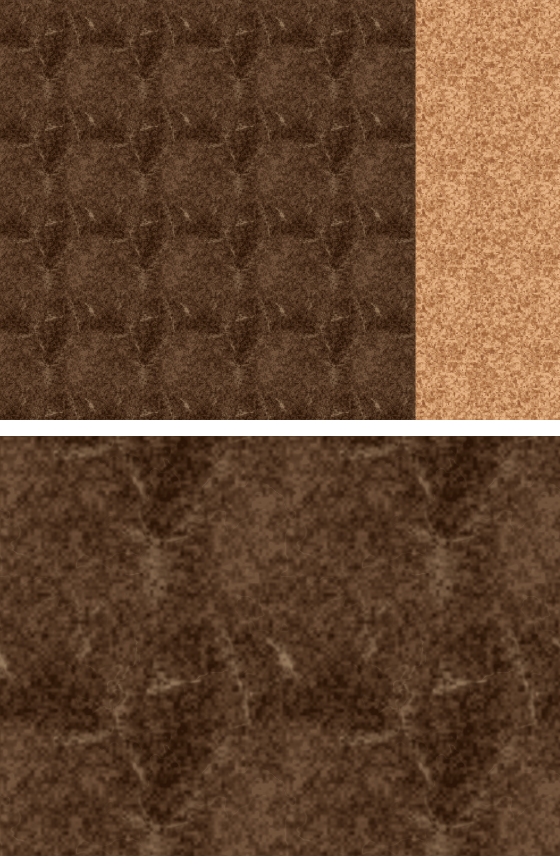
Top: the whole. Bottom: its middle third, enlarged.
Reproduce this texture procedurally as a Shadertoy shader.

```glsl
#define TILE 0.2270
#define SPLIT 0.742
#define VEIN_GAIN 0.62
#define GRAIN_GAIN 1.7
#define CLOUD_GAIN 1.25
#define MARBLE_DARK vec3(0.215, 0.120, 0.055)
#define MARBLE_MID vec3(0.385, 0.270, 0.185)
#define MARBLE_PALE vec3(0.640, 0.530, 0.410)
#define CORK_LIGHT vec3(0.870, 0.670, 0.490)
#define CORK_DARK vec3(0.660, 0.430, 0.260)
#define CORK_SPECK vec3(0.520, 0.290, 0.150)

float hash(vec2 p) {
    vec3 h = fract(vec3(p.xyx) * 0.1031);
    h += dot(h, h.yzx + 33.33);
    return fract((h.x + h.y) * h.z);
}

// Value noise that wraps after "period" cells across one tile
float noise(vec2 uv, float period, float seed) {
    vec2 p = uv * period, cell = floor(p), f = fract(p);
    f = f * f * (3.0 - 2.0 * f);
    vec2 lo = mod(cell, period) + seed;
    vec2 hi = mod(cell + 1.0, period) + seed;
    return mix(mix(hash(lo), hash(vec2(hi.x, lo.y)), f.x),
               mix(hash(vec2(lo.x, hi.y)), hash(hi), f.x), f.y);
}

float fbm(vec2 uv, float period, float seed) {
    float sum = 0.0, weight = 0.5;
    for (int i = 0; i < 4; i++) {
        sum += weight * noise(uv, period, seed);
        period *= 2.0;
        weight *= 0.55;
    }
    return sum / 1.01;
}

// Soft streak from a to b, wrapped around the tile
float streak(vec2 uv, vec2 a, vec2 b, float width) {
    vec2 along = 0.5 * (b - a);
    vec2 p = fract(uv - 0.5 * (a + b) + 0.5) - 0.5;
    float t = clamp(dot(p, along) / dot(along, along), -1.0, 1.0);
    float d = length(p - along * t) / (width * (1.0 - 0.5 * t * t));
    return exp(-d * d);
}

// Soft round area, wrapped around the tile
float blob(vec2 uv, vec2 center, vec2 radius) {
    vec2 p = (fract(uv - center + 0.5) - 0.5) / radius;
    return exp(-dot(p, p));
}

float mainVeins(vec2 p) {
    // Long cracks
    float v = 0.75 * streak(p, vec2(0.70, 0.16), vec2(0.83, 0.46), 0.020);
    v = max(v, 0.45 * streak(p, vec2(0.83, 0.46), vec2(0.57, 0.85), 0.016));
    v = max(v, 0.55 * streak(p, vec2(0.39, 0.34), vec2(0.42, 0.64), 0.014));
    v = max(v, 0.60 * streak(p, vec2(0.42, 0.62), vec2(0.49, 0.83), 0.014));
    v = max(v, 0.65 * streak(p, vec2(0.39, 0.82), vec2(0.59, 0.82), 0.015));
    // Pale patches
    v = max(v, 0.60 * streak(p, vec2(0.48, 0.84), vec2(0.51, 1.03), 0.050));
    v = max(v, 1.00 * streak(p, vec2(0.90, 0.20), vec2(0.99, 0.27), 0.034));
    v = max(v, 0.65 * streak(p, vec2(0.98, 0.27), vec2(0.84, 0.38), 0.018));
    v = max(v, 0.85 * streak(p, vec2(0.45, 0.34), vec2(0.64, 0.31), 0.026));
    v = max(v, 0.80 * streak(p, vec2(0.13, 0.54), vec2(0.38, 0.51), 0.020));
    return max(v, 0.55 * streak(p, vec2(0.22, 0.21), vec2(0.30, 0.06), 0.020));
}

vec3 marble(vec2 uv) {
    vec2 warp = vec2(fbm(uv, 8.0, 11.0), fbm(uv, 8.0, 47.0)) - 0.5;
    vec2 p = uv + 0.14 * warp;
    float cloud = fbm(p, 5.0, 3.0) - 0.5;
    float grain = 0.5 * (noise(uv, 42.0, 19.0) + noise(uv, 84.0, 71.0)) - 0.5;
    float tone = 0.50 + CLOUD_GAIN * cloud + GRAIN_GAIN * grain;
    // Broad brown and dark areas
    tone += 0.32 * blob(p, vec2(0.80, 0.78), vec2(0.22, 0.34));
    tone -= 0.38 * blob(p, vec2(0.56, 0.56), vec2(0.17, 0.23));
    tone -= 0.18 * blob(p, vec2(0.20, 0.34), vec2(0.22, 0.16));
    vec3 color = mix(MARBLE_DARK, MARBLE_MID, clamp(tone, -0.25, 1.35));
    // Hairline network
    float ridge = abs(fbm(p, 6.0, 29.0) - 0.5);
    float hair = exp(-ridge * ridge * 2600.0) * noise(uv, 9.0, 53.0);
    float veins = max(mainVeins(p), 0.38 * hair);
    veins *= clamp(0.85 + 1.3 * grain + cloud, 0.25, 1.25);
    return mix(color, MARBLE_PALE, clamp(VEIN_GAIN * veins, 0.0, 0.85));
}

vec3 cork(vec2 uv) {
    float coarse = noise(uv, 38.0, 5.0);
    float fine = noise(uv, 76.0, 37.0);
    float shade = 0.42 + 1.15 * (coarse - 0.5) + 0.85 * (fine - 0.5);
    shade += 0.35 * (fbm(uv, 6.0, 83.0) - 0.5);
    vec3 color = mix(CORK_LIGHT, CORK_DARK, clamp(shade, -0.1, 1.1));
    float speck = smoothstep(0.76, 0.92, noise(uv, 34.0, 61.0));
    return mix(color, CORK_SPECK, 0.55 * speck);
}

void mainImage(out vec4 fragColor, in vec2 fragCoord) {
    vec2 p = fragCoord / iResolution.y;
    float pixel = 1.0 / iResolution.y;
    // Tiles start at the top left corner
    vec2 uv = fract(vec2(p.x, 1.0 - p.y) / TILE);
    float edge = SPLIT * iResolution.x / iResolution.y;
    float side = smoothstep(edge - 0.5 * pixel, edge + 0.5 * pixel, p.x);
    fragColor = vec4(mix(marble(uv), cork(uv), side), 1.0);
}
```
